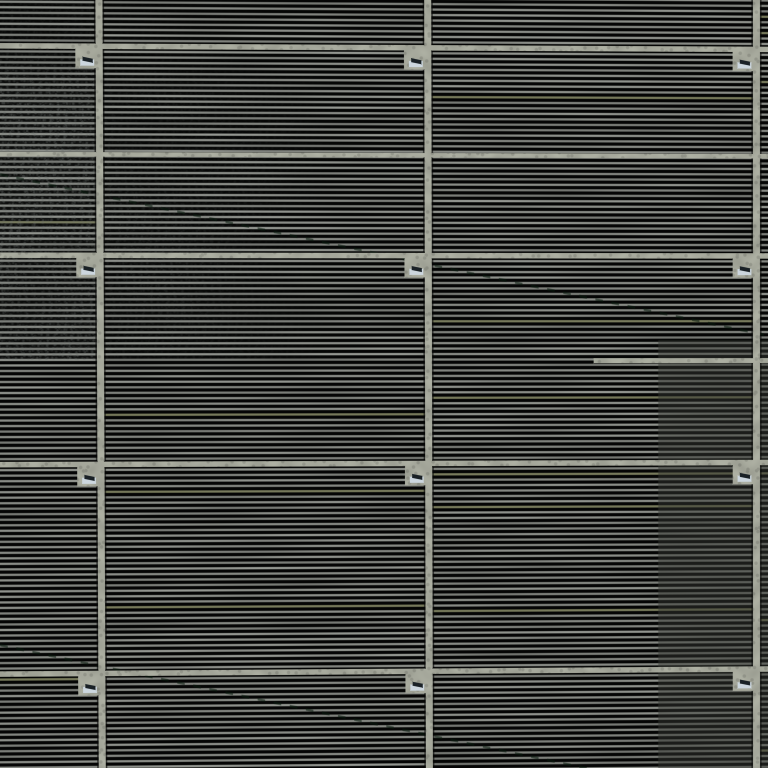
Give the GLSL for this texture, as a Shadertoy shader.

```glsl
// Aerial view of a solar farm: fine panel rows in blocks, pale tracks, cabin pads, haze and dull patches.

const vec2 BLOCK = vec2(0.427, 0.2708);        // block pitch
const vec2 ORIGIN = vec2(0.131, 0.1256);       // first track crossing
const vec2 TRACK_HALF = vec2(0.0046, 0.0036);  // half widths: vertical, horizontal
const float ROWS = 38.0;                       // panel rows per block
const float ROW_HALF = 0.21;                   // half row width, in row pitches
const float ROW_SOFT = 0.15;                   // row edge blur, in row pitches
const float MID_TRACK_Y = 0.798;               // full-width middle track
const float SPUR_Y = 0.530;                    // short middle track
const float SPUR_X = 0.773;                    // left end of the short track
const float SEAM_Y = 0.531;                    // lower limit of the haze
const vec2 DULL_CORNER = vec2(0.857, 0.557);   // top left of the dull patch
const float WIRE_SLOPE = 0.21;

const vec3 GAP = vec3(0.018, 0.021, 0.018);
const vec3 ROW = vec3(0.51, 0.52, 0.50);
const vec3 TRACK = vec3(0.66, 0.67, 0.62);
const vec3 HAZE = vec3(0.42, 0.44, 0.43);
const vec3 DULL = vec3(0.20, 0.21, 0.19);
const vec3 OLIVE = vec3(0.42, 0.43, 0.27);
const vec3 CABIN = vec3(0.80, 0.84, 0.87);
const vec3 ROOF = vec3(0.10, 0.13, 0.15);
const vec3 WIRE = vec3(0.03, 0.10, 0.05);

float hash(vec2 p) {
    p = fract(p * vec2(0.1031, 0.1137));
    p += dot(p, p.yx + 33.33);
    return fract((p.x + p.y) * p.x * 7.13);
}

// Distance to the nearest jittered point
float cellular(vec2 p) {
    vec2 cell = floor(p);
    float nearest = 2.0;
    for (int j = -1; j <= 1; j++)
        for (int i = -1; i <= 1; i++) {
            vec2 c = cell + vec2(i, j);
            vec2 site = c + vec2(hash(c), hash(c + 71.7));
            nearest = min(nearest, length(p - site));
        }
    return nearest;
}

float layeredSines(vec2 p) {
    return 0.5 + 0.25 * sin(p.x + 2.0 * sin(p.y * 0.7))
               + 0.25 * sin(p.y * 1.7 + 1.5 * sin(p.x * 1.3));
}

float boxDist(vec2 p, vec2 halfSize) {
    vec2 d = abs(p) - halfSize;
    return max(d.x, d.y);
}

void mainImage(out vec4 fragColor, in vec2 fragCoord) {
    vec2 p = fragCoord / iResolution.xy;
    float px = 1.0 / min(iResolution.x, iResolution.y);

    // Slight skew of the survey grid
    vec2 q = p + vec2(0.005 * (p.y - 0.5) * (1.0 - p.x), 0.014 * (p.x - 0.5) * (p.y - 0.6));
    vec2 grid = (q - ORIGIN) / BLOCK;
    vec2 block = floor(grid + 0.5);
    vec2 nearTrack = (grid - block) * BLOCK;

    // Panel rows, each with its own brightness
    float rowCoord = grid.y * ROWS;
    float row = floor(rowCoord + 0.5);
    float soft = max(ROW_SOFT, 0.5 * px * ROWS / BLOCK.y);
    float column = floor(grid.x);
    float rowHash = hash(vec2(row + 200.0, column + 9.0));
    float panel = 1.0 - smoothstep(ROW_HALF - soft, ROW_HALF + soft, abs(rowCoord - row));
    float weather = layeredSines(p * vec2(23.0, 31.0) + row);
    vec3 rowColor = ROW * (0.84 + 0.2 * rowHash + 0.12 * weather);
    rowColor = mix(rowColor, OLIVE, 0.7 * step(0.97, rowHash));
    vec3 color = mix(GAP, rowColor, panel);

    // Dull low-contrast patch at the lower right
    float dull = smoothstep(-px, px, p.x - DULL_CORNER.x) * smoothstep(-px, px, DULL_CORNER.y - p.y);
    color = mix(color, DULL, 0.48 * dull);

    // Haze over the upper left, streaked and grainy
    float grain = 1.0 - smoothstep(0.1, 0.65, cellular(p * vec2(210.0, 240.0)));
    float streak = 0.75 + 0.25 * sin(p.x * 620.0 + 2.0 * sin(p.y * 50.0));
    float spread = mix(0.22 * smoothstep(0.5, 0.13, p.x), 0.62, smoothstep(px, -px, grid.x * BLOCK.x));
    float haze = spread * smoothstep(-px, px, p.y - SEAM_Y) * (1.0 - 0.8 * smoothstep(0.86, 0.95, p.y));
    haze *= streak * (0.4 + 0.6 * layeredSines(p * vec2(17.0, 14.0) + 2.0));
    color = mix(color, HAZE, haze * (0.3 + 0.7 * grain));

    // Faint dashed wires crossing the rows
    for (int i = 0; i < 2; i++) {
        float height = mix(0.773, 0.160, float(i)) - WIRE_SLOPE * p.x;
        float wire = 1.0 - smoothstep(0.0005, 0.0015 + px, abs(p.y - height));
        color = mix(color, WIRE, 0.55 * wire * smoothstep(-0.2, 0.4, sin(p.x * 300.0)));
    }

    // Tracks and the pad hanging left of each crossing
    vec2 edge = abs(nearTrack) - TRACK_HALF;
    float margin = 1.0 - smoothstep(0.001, 0.001 + 1.5 * px, edge.x);
    color = mix(color, GAP, 0.65 * margin);
    float pad = boxDist(nearTrack - vec2(-0.0165, -0.0135), vec2(0.0145, 0.0150));
    float spur = boxDist(vec2(q.x - SPUR_X - 0.25, q.y - SPUR_Y), vec2(0.25, 0.0032));
    float middle = abs(q.y - MID_TRACK_Y) - 0.0030;
    float track = min(min(edge.x, edge.y), min(pad, min(spur, middle)));
    vec3 trackColor = TRACK * (0.93 + 0.1 * layeredSines(p * 140.0));
    trackColor *= 1.0 - 0.12 * smoothstep(0.3, 0.1, cellular(p * 90.0));
    color = mix(color, trackColor, 1.0 - smoothstep(-0.7 * px, 0.7 * px, track));

    // Cabin with a slightly slanted dark roof
    vec2 cabinPos = nearTrack - vec2(-0.0156, -0.0212);
    vec2 roofPos = nearTrack - vec2(-0.0150, -0.0175);
    roofPos.y += 0.2 * roofPos.x;
    float cabin = boxDist(cabinPos, vec2(0.0090, 0.0040));
    float roof = boxDist(roofPos, vec2(0.0066, 0.0026));
    color = mix(color, CABIN, 1.0 - smoothstep(-0.7 * px, 0.7 * px, cabin));
    color = mix(color, ROOF, 1.0 - smoothstep(-0.7 * px, 0.7 * px, roof));

    fragColor = vec4(color, 1.0);
}
```
